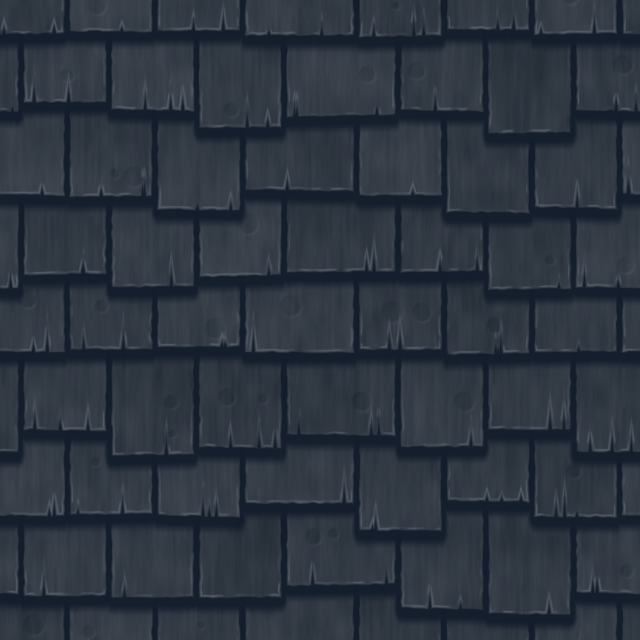
Write a Shadertoy shader that draws this texture.

```glsl
// Dark slate-blue wooden shingles in eight overlapping rows of seven.
// Rows are painted from low to high: each casts a shadow on the row below,
// then draws faces with grain, lit rims, split lower edges and dents.

const float ROWS = 8.0;
const float TILES = 7.0;
const float ROW_HEIGHT = 1.0 / ROWS;
const float FIRST_BASE = 0.948;    // lower edge of the top row
const float WIDE = 0.178;          // one wide shingle in every row
const float NARROW = (1.0 - WIDE) / (TILES - 1.0);
const float HALF_GAP = 0.0046;

const vec3 SHADOW = vec3(0.075, 0.112, 0.170);
const vec3 SLATE_DARK = vec3(0.172, 0.202, 0.243);
const vec3 SLATE_LIGHT = vec3(0.252, 0.280, 0.320);
const vec3 RIM = vec3(0.345, 0.375, 0.420);

float hash(vec2 p) {
    return fract(sin(dot(p, vec2(12.99, 78.23))) * 43758.5);
}

float noise(vec2 p) {
    vec2 i = floor(p), f = fract(p);
    f = f * f * (3.0 - 2.0 * f);
    return mix(mix(hash(i), hash(i + vec2(1, 0)), f.x),
               mix(hash(i + vec2(0, 1)), hash(i + vec2(1, 1)), f.x), f.y);
}

// How far a shingle hangs below the base of its row
float hangDrop(vec2 id) {
    float kind = hash(id + 3.7);
    float drop = (hash(id + 8.1) - 0.5) * 0.013;
    return drop + 0.027 * step(0.74, kind) - 0.016 * step(kind, 0.1);
}

// Signed distance to a box standing on y = 0
float boxDistance(vec2 q, float halfWidth, float height) {
    vec2 e = vec2(abs(q.x) - halfWidth, abs(q.y - 0.5 * height) - 0.5 * height);
    return length(max(e, 0.0)) + min(max(e.x, e.y), 0.0);
}

// Distance to the nearest tapered split in the lower edge
float splitDistance(vec2 q, float halfWidth, vec2 id) {
    float d = 1.0;
    for (float n = 0.0; n < 3.0; n++) {
        vec2 seed = id + 17.3 * (n + 1.0);
        float x = (hash(seed) - 0.5) * 1.75 * halfWidth;
        float height = mix(0.007, 0.026, hash(seed + 2.3));
        float split = abs(q.x - x) - 0.0027 * (1.0 - q.y / height);
        if (hash(seed + 5.9) > 0.35) d = min(d, split);
    }
    return d;
}

// Brightness change of a round dent, lit on its lower right rim
float dentLight(vec2 q, float halfWidth, vec2 seed) {
    vec2 center = vec2((hash(seed) - 0.5) * 1.3 * halfWidth,
                       mix(0.025, 0.09, hash(seed + 1.7)));
    float radius = mix(0.005, 0.017, hash(seed + 4.2));
    vec2 v = q - center;
    float r = length(v);
    float side = dot(v / max(r, 0.0001), vec2(0.7, -0.7));
    float ring = exp(-pow((r - radius) / 0.0025, 2.0));
    float bowl = 1.0 - smoothstep(radius * 0.7, radius, r);
    return step(0.66, hash(seed + 9.4)) * (0.4 * ring * side - 0.24 * bowl);
}

vec3 faceColor(vec2 q, float halfWidth, vec2 id, float d) {
    vec2 offset = id * 31.7;
    float grain = noise(q * vec2(190.0, 13.0) + offset);
    float fine = noise(q * vec2(430.0, 60.0) + offset);
    float patches = noise(q * vec2(45.0, 28.0) + offset);
    float tone = 0.2 + 0.42 * hash(id + 6.6) + 0.34 * (grain - 0.5)
               + 0.2 * (fine - 0.5) + 0.45 * (patches - 0.5);
    tone -= 0.22 * smoothstep(0.04, 0.13, q.y);
    tone += dentLight(q, halfWidth, id + 41.0) + dentLight(q, halfWidth, id + 67.0);
    vec3 color = mix(SLATE_DARK, SLATE_LIGHT, tone);

    // Worn rim, strongest along the lower edge
    float rim = exp(-pow((d + 0.0032) / 0.0016, 2.0));
    float wear = smoothstep(0.15, 0.8, noise(q * 70.0 + offset));
    float fade = mix(0.85, 0.15, smoothstep(0.0, 0.09, q.y));
    return mix(color, RIM, rim * wear * fade);
}

// Paints one row: finds its nearest shingle, then lays shadow and face
vec3 paintRow(vec3 color, vec2 p, float row, float pixel) {
    float wrapped = mod(row, ROWS);
    float start = mix(0.379, 0.444, mod(wrapped, 2.0));
    float nearest = 1.0, shade = 1.0, halfWidth = 0.0;
    vec2 local = vec2(0.0), tileId = vec2(0.0);
    for (float i = 0.0; i < TILES; i++) {
        vec2 id = vec2(i, wrapped);
        float width = i < 0.5 ? WIDE : NARROW;
        float left = i < 0.5 ? 0.0 : WIDE + (i - 1.0) * NARROW;
        float drop = hangDrop(id);
        float w = 0.5 * width - HALF_GAP;
        vec2 q = vec2(fract(p.x - start - left - 0.5 * width + 0.5) - 0.5,
                      p.y - FIRST_BASE + row * ROW_HEIGHT + drop);
        q.y += q.x * (hash(id + 2.9) - 0.5) * 0.05;   // slightly crooked cut
        float d = boxDistance(q, w, ROW_HEIGHT + 0.028 + drop);
        shade = min(shade, length(max(vec2(abs(q.x) - w, -0.45 * q.y), 0.0)));
        if (d < nearest) { nearest = d; local = q; halfWidth = w; tileId = id; }
    }
    color = mix(color, SHADOW, 0.95 * (1.0 - smoothstep(0.005, 0.0135, shade)));
    float d = nearest + (noise(local * 95.0 + tileId * 13.0) - 0.5) * 0.0022;
    d = max(d, -splitDistance(local, halfWidth, tileId));
    float soft = max(pixel, 0.0012);
    float cover = 1.0 - smoothstep(-soft, soft, d);
    return mix(color, faceColor(local, halfWidth, tileId, d), cover);
}

void mainImage(out vec4 fragColor, in vec2 fragCoord) {
    vec2 p = fragCoord / iResolution.xy;
    float row = ceil((FIRST_BASE - p.y) / ROW_HEIGHT);
    vec3 color = SHADOW;
    for (float k = 1.0; k > -1.5; k--)
        color = paintRow(color, p, row + k, 1.0 / iResolution.y);
    fragColor = vec4(color, 1.0);
}
```
